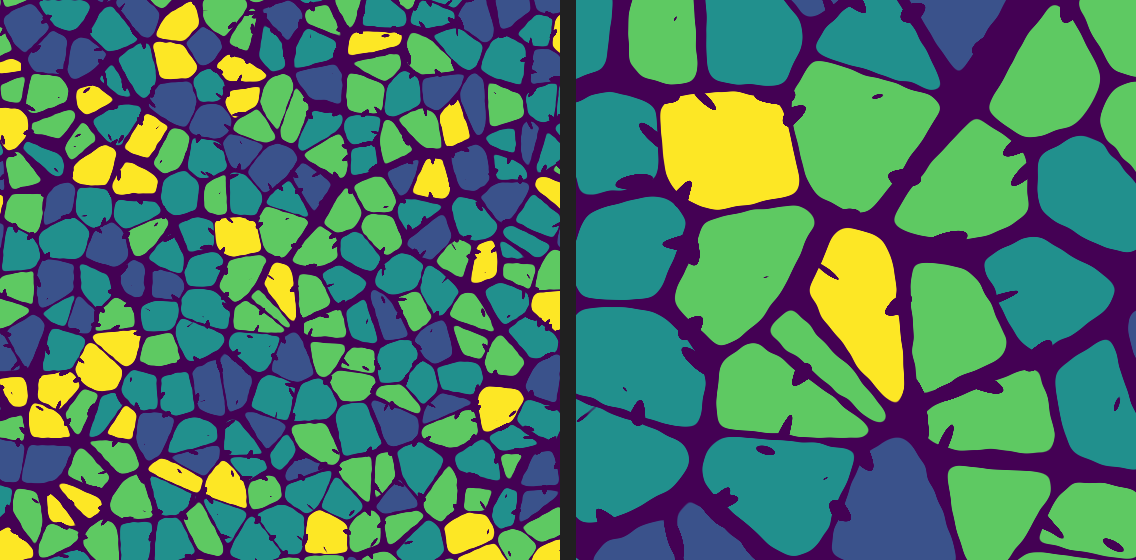
Left: the whole. Right: its middle third, enlarged.
Write a WebGL 1 fragment shader that draws this pattern.

```glsl
precision highp float;
// Irregular mosaic of flat coloured grains parted by dark walls with small notches.

uniform vec2 u_resolution;

const float GRAINS_ACROSS = 15.0;
const float CORNER_SHARPNESS = 18.0;

const vec3 WALL   = vec3(0.267, 0.004, 0.329);
const vec3 BLUE   = vec3(0.229, 0.322, 0.546);
const vec3 TEAL   = vec3(0.128, 0.565, 0.551);
const vec3 GREEN  = vec3(0.369, 0.789, 0.383);
const vec3 YELLOW = vec3(0.993, 0.906, 0.144);

vec2 hash2(vec2 p) {
    vec3 q = fract(p.xyx * vec3(0.1031, 0.1030, 0.0973));
    q += dot(q, q.yzx + 33.33);
    return fract((q.xx + q.yz) * q.zy);
}

float hash1(vec2 p) {
    return hash2(p + 71.7).x;
}

float valueNoise(vec2 p) {
    vec2 i = floor(p);
    vec2 f = fract(p);
    f = f * f * (3.0 - 2.0 * f);
    float low = mix(hash1(i), hash1(i + vec2(1.0, 0.0)), f.x);
    float high = mix(hash1(i + vec2(0.0, 1.0)), hash1(i + 1.0), f.x);
    return mix(low, high, f.y);
}

vec2 grainSeed(vec2 id) {
    return id + hash2(id);
}

// Grid id of the grain whose seed lies closest to p.
vec2 nearestGrain(vec2 p) {
    vec2 base = floor(p);
    vec2 best = base;
    float bestDistance = 100.0;
    for (int y = -2; y <= 2; y++) {
        for (int x = -2; x <= 2; x++) {
            vec2 id = base + vec2(float(x), float(y));
            vec2 d = grainSeed(id) - p;
            if (dot(d, d) < bestDistance) {
                bestDistance = dot(d, d);
                best = id;
            }
        }
    }
    return best;
}

// Distance to the walls of a grain, each wall with its own width, corners rounded.
float wallDistance(vec2 p, vec2 grain, float swelling) {
    vec2 seed = grainSeed(grain);
    float sum = 0.0;
    for (int y = -2; y <= 2; y++) {
        for (int x = -2; x <= 2; x++) {
            vec2 offset = vec2(float(x), float(y));
            if (dot(offset, offset) > 0.0) {
                vec2 other = grain + offset;
                vec2 otherSeed = grainSeed(other);
                float d = dot(0.5 * (seed + otherSeed) - p, normalize(otherSeed - seed));
                float halfWidth = 0.025 + swelling * hash1(grain + other);
                sum += exp(-CORNER_SHARPNESS * (d - halfWidth));
            }
        }
    }
    return -log(sum) / CORNER_SHARPNESS;
}

// Scattered slender cones that push the walls into the grains.
float notchDepth(vec2 p, float density, float depth) {
    vec2 q = p * density;
    vec2 base = floor(q);
    float deepest = 0.0;
    for (int y = -1; y <= 1; y++) {
        for (int x = -1; x <= 1; x++) {
            vec2 id = base + vec2(float(x), float(y));
            vec2 d = (q - id - hash2(id + 19.3)) / density;
            vec2 along = normalize(hash2(id + 47.1) - 0.4987);
            vec2 local = vec2(dot(d, along), dot(d, vec2(-along.y, along.x)));
            float cone = max(0.0, 1.0 - length(local / vec2(0.20, 0.075)));
            deepest = max(deepest, depth * cone * step(hash1(id + 5.9), 0.45));
        }
    }
    return deepest;
}

// Evenly spread grain tone, loosened by a hash, cut into the colour shares.
vec3 grainColor(vec2 grain) {
    float tone = fract(dot(grain, vec2(0.7549, 0.5698)) + 0.5 * hash1(grain + 3.3));
    vec3 color = mix(TEAL, GREEN, step(0.35, tone));
    color = mix(color, BLUE, step(0.67, tone));
    return mix(color, YELLOW, step(0.84, tone));
}

void main() {
    float scale = GRAINS_ACROSS / min(u_resolution.x, u_resolution.y);
    vec2 p = gl_FragCoord.xy * scale + 20.0;

    vec2 grain = nearestGrain(p);
    float broad = valueNoise(p * 0.8);
    float depth = wallDistance(p, grain, 0.2 * broad * broad);
    depth -= notchDepth(p, 2.2, 0.2);
    depth += 0.03 * (valueNoise(p * 7.0) - 0.5);

    float inside = smoothstep(-0.5 * scale, 0.5 * scale, depth);
    gl_FragColor = vec4(mix(WALL, grainColor(grain), inside), 1.0);
}
```
